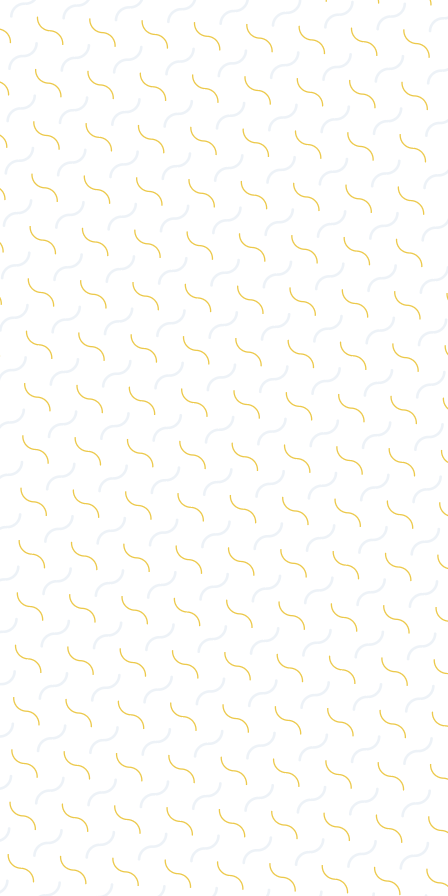
A Shadertoy shader for this pattern:

```glsl
const float CELL = 0.1169;                  // lattice step, in canvas widths
const float TILT = radians(2.0);            // clockwise lattice rotation
const vec2 ANCHOR = vec2(0.4297, 0.9844);   // centre of one gold stroke
const float ARC_RADIUS = 0.25;              // the rest is in cells
const float GOLD_WIDTH = 0.025;
const float PALE_WIDTH = 0.05;
const vec3 PAPER = vec3(1.0);
const vec3 GOLD = vec3(0.925, 0.788, 0.294);
const vec3 PALE = vec3(0.929, 0.949, 0.969);

// Distance to an S made of two quarter circles, falling from left to right
float squiggleDistance(vec2 p) {
    if (p.x > p.y) p = -p;
    vec2 q = p - vec2(0.0, ARC_RADIUS);
    if (max(q.x, q.y) <= 0.0) return abs(length(q) - ARC_RADIUS);
    return min(length(p), length(p - vec2(-ARC_RADIUS, ARC_RADIUS)));
}

// Pixel coverage, also right for lines thinner than a pixel
float strokeCoverage(float dist, float width, float pixel) {
    float edge = clamp((0.5 * width - dist) / pixel + 0.5, 0.0, 1.0);
    return min(edge, width / pixel);
}

void mainImage(out vec4 fragColor, in vec2 fragCoord) {
    float pixel = 1.0 / (iResolution.x * CELL);

    // Tilted square lattice
    vec2 p = (fragCoord / iResolution.x - ANCHOR) / CELL;
    float c = cos(TILT), s = sin(TILT);
    vec2 grid = vec2(c * p.x - s * p.y, s * p.x + c * p.y);

    // Gold at the lattice points, mirrored pale strokes at the cell centres
    vec2 goldCell = fract(grid + 0.5) - 0.5;
    vec2 paleCell = fract(grid) - 0.5;
    float pale = squiggleDistance(paleCell * vec2(-1.0, 1.0));
    float gold = squiggleDistance(goldCell);

    vec3 color = mix(PAPER, PALE, strokeCoverage(pale, PALE_WIDTH, pixel));
    color = mix(color, GOLD, strokeCoverage(gold, GOLD_WIDTH, pixel));
    fragColor = vec4(color, 1.0);
}
```
